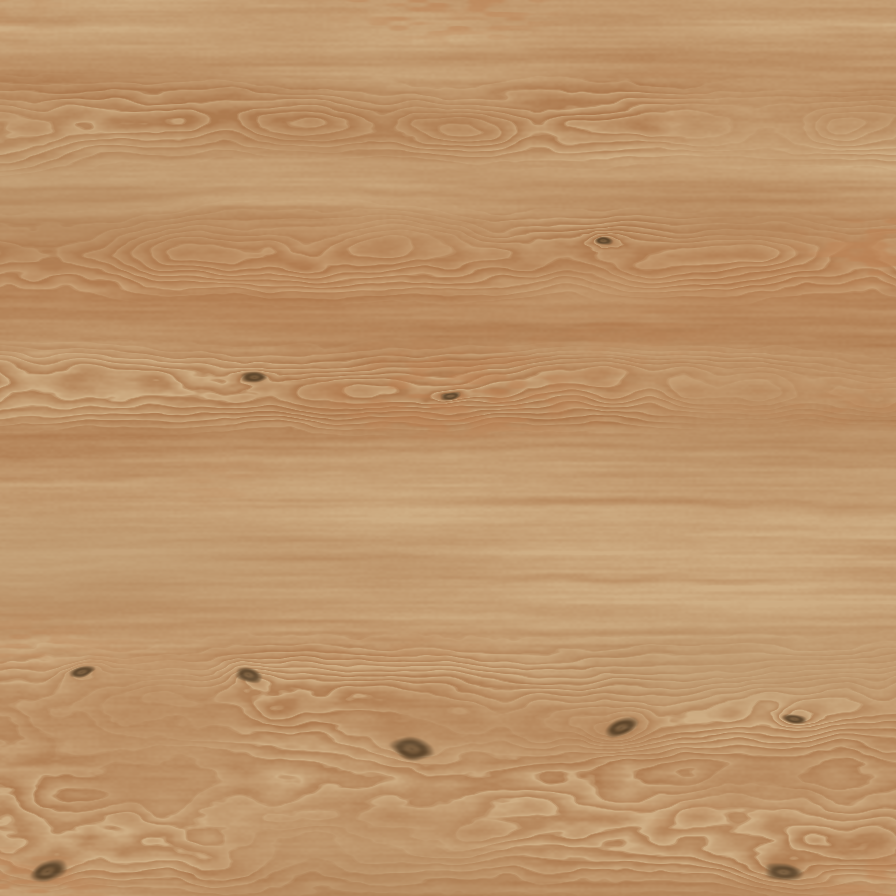
Write a three.js fragment shader that draws this texture.

```glsl
// Pale softwood board: horizontal grain, cathedral rings and small dark knots.
varying vec2 vUv;

float hash(vec2 p) {
  return fract(sin(dot(p, vec2(12.9898, 78.233))) * 43758.5453);
}

float noise(vec2 p) {
  vec2 i = floor(p), f = fract(p);
  f = f * f * (3.0 - 2.0 * f);
  return mix(mix(hash(i), hash(i + vec2(1.0, 0.0)), f.x),
             mix(hash(i + vec2(0.0, 1.0)), hash(i + 1.0), f.x), f.y);
}

float fbm(vec2 p) {
  return 0.57 * noise(p) + 0.28 * noise(p * 2.1 + 17.0) + 0.15 * noise(p * 4.3 + 41.0);
}

// Soft horizontal band around a centre height.
float band(float y, float centre, float width) {
  float d = (y - centre) / width;
  return exp(-d * d);
}

// Height of each row of cathedral figure.
float rowHeight(float k) {
  return k < 2.5 ? 0.865 - 0.148 * k : 0.21 - 0.14 * (k - 3.0);
}

// Distance to a knot in knot radii: 1 at its rim.
float knotDistance(vec2 p, float i) {
  float row = 1.0 + step(0.5, i) + step(2.5, i) + step(7.5, i);
  float spread = row > 2.5 ? 0.1 : 0.03;
  vec2 centre = vec2(fract(0.685 - 0.202 * i) + 0.06 * (hash(vec2(i, 3.0)) - 0.5),
                     rowHeight(row) + spread * (hash(vec2(i, 8.0)) - 0.5));
  float angle = 0.7 * (hash(vec2(i, 5.0)) - 0.5);
  float radius = mix(0.009, 0.023, hash(vec2(i, 11.0)));
  vec2 q = p - centre;
  q = vec2(q.x * cos(angle) + q.y * sin(angle), q.y * cos(angle) - q.x * sin(angle));
  q /= radius * vec2(1.0, mix(0.34, 0.52, hash(vec2(i, 14.0))));
  return length(q) * (0.85 + 0.3 * noise(q * 1.2 + i * 9.0));
}

void main() {
  vec2 p = vUv;
  float y = p.y + 0.02 * (noise(p * vec2(3.0, 5.0)) - 0.5)
                + 0.006 * (noise(p * vec2(16.0, 28.0)) - 0.5);

  // Ring field: one uneven ridge per row
  float rings = 0.0, figure = 0.0;
  for (int n = 0; n < 5; n++) {
    float k = float(n);
    float ridge = band(y, rowHeight(k), k < 2.5 ? 0.043 : 0.066);
    rings += ridge * (1.5 + 12.0 * fbm(vec2(p.x * 5.5 + k * 13.7, y * 10.0 + k * 7.0)));
    figure += ridge;
  }

  // Knots bend the rings around them
  float knot = 0.0, knotTone = 0.0;
  for (int n = 0; n < 10; n++) {
    float d = knotDistance(p, float(n));
    float core = 1.0 - smoothstep(0.65, 1.15, d);
    rings += 2.2 * exp(-0.3 * d * d);
    knotTone = mix(knotTone, 0.5 + 0.5 * sin(d * 9.0), core);
    knot = max(knot, core);
  }
  rings += 0.55 * noise(p * vec2(30.0, 80.0)) + 0.25 * noise(p * vec2(80.0, 210.0));

  // Each ring has a pale outer line, then fades to a darker edge
  float f = fract(rings);
  float paleLine = smoothstep(0.0, 0.1, f) * exp(-4.5 * f);
  float darkEdge = smoothstep(0.4, 0.92, f) * (1.0 - smoothstep(0.92, 1.0, f));
  float strength = smoothstep(0.1, 0.6, figure)
                 * mix(0.25, 1.3, smoothstep(0.1, 0.9, noise(p * vec2(6.0, 16.0) + 30.0)));

  // Broad light and dark zones
  float tone = 0.58 - 0.40 * band(y, 0.69, 0.075) - 0.34 * band(y, 0.525, 0.05)
             - 0.22 * band(y, 0.885, 0.04) + 0.22 * band(y, 0.37, 0.09)
             + 0.20 * band(y, 0.795, 0.03) + 0.12 * band(y, 0.97, 0.05);
  tone += 0.75 * (fbm(p * vec2(2.5, 13.0) + 5.0) - 0.5);

  // Straight streaks and fine fibre
  float streaks = 0.40 * noise(vec2(p.x * 1.6, y * 60.0))
                + 0.35 * noise(vec2(p.x * 3.0 + 9.0, y * 140.0))
                + 0.25 * noise(vec2(p.x * 6.0 + 4.0, p.y * 290.0));
  float fibre = noise(p * vec2(40.0, 330.0)) - 0.5;
  float speckle = noise(p * vec2(240.0, 360.0)) - 0.5;
  tone += (streaks - 0.5) * mix(0.95, 0.35, min(figure, 1.0)) + 0.12 * fibre + 0.10 * speckle;
  tone += strength * (0.70 * paleLine - 0.28 * darkEdge);

  vec3 wood = mix(vec3(0.685, 0.485, 0.315), vec3(0.80, 0.665, 0.50), clamp(tone, -0.05, 1.1));

  // Reddish flecks, warm heartwood and a cool grey haze
  float blush = smoothstep(0.6, 0.9, noise(p * vec2(4.0, 11.0) + 60.0))
              * smoothstep(0.3, 0.75, noise(p * vec2(45.0, 190.0)));
  float heart = band(y, 0.70, 0.05) * noise(vec2(p.x * 3.5 + 2.0, y * 8.0));
  wood = mix(wood, vec3(0.74, 0.505, 0.325), clamp(0.5 * blush + 0.4 * heart, 0.0, 0.7));
  float haze = smoothstep(0.5, 0.9, noise(p * vec2(2.5, 8.0) + 83.0));
  wood = mix(wood, vec3(0.69, 0.54, 0.38), 0.3 * haze);

  // Knot cores
  vec3 knotColour = mix(vec3(0.36, 0.27, 0.17), vec3(0.46, 0.35, 0.23), knotTone);
  gl_FragColor = vec4(mix(wood, knotColour + 0.05 * fibre, 0.92 * knot), 1.0);
}
```
